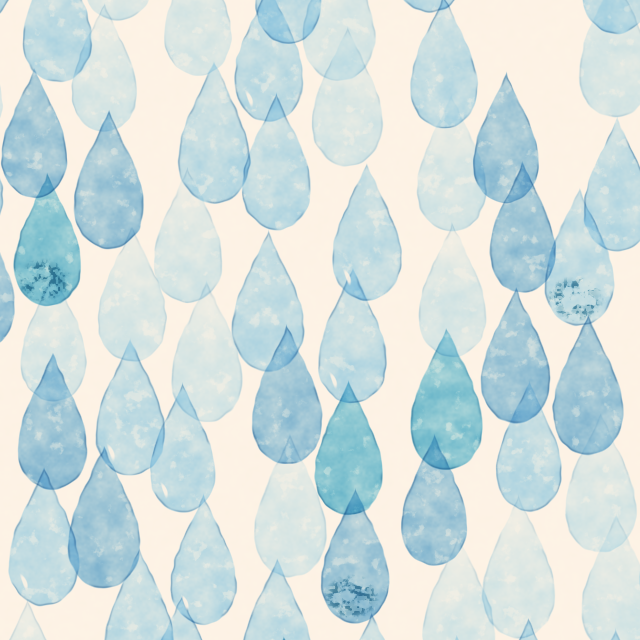
Reproduce this pattern procedurally as a Shadertoy shader.

```glsl
const vec3 PAPER = vec3(0.992, 0.950, 0.897);
const vec2 CELL = vec2(0.125, 0.17);

// Pigments as light transmitted through one wash
const vec3 MIST = vec3(0.86, 0.95, 0.995);
const vec3 SKY = vec3(0.76, 0.905, 0.985);
const vec3 SLATE = vec3(0.62, 0.81, 0.93);
const vec3 TEAL = vec3(0.53, 0.81, 0.91);
const vec3 RIM = vec3(0.70, 0.77, 0.84);
const vec3 CRUST = vec3(0.50, 0.70, 0.78);

float hash(vec2 p) {
    vec3 q = fract(vec3(p.xyx) * 0.1031);
    q += dot(q, q.yzx + 33.33);
    return fract((q.x + q.y) * q.z);
}

float noise(vec2 p) {
    vec2 i = floor(p), f = fract(p);
    f = f * f * (3.0 - 2.0 * f);
    return mix(mix(hash(i), hash(i + vec2(1, 0)), f.x),
               mix(hash(i + vec2(0, 1)), hash(i + vec2(1, 1)), f.x), f.y);
}

float fbm(vec2 p) {
    float sum = 0.0, amp = 0.5;
    for (int i = 0; i < 4; i++) {
        sum += amp * noise(p);
        p = mat2(1.6, 1.2, -1.2, 1.6) * p + 7.3;
        amp *= 0.5;
    }
    return sum / 0.9375;
}

// Approximate distance to a drop whose widest line is y = 0
float dropDistance(vec2 p, float halfWidth, float rise, float sag) {
    if (p.y < 0.0) {
        vec2 r = vec2(halfWidth, sag);
        float k = max(length(p / r), 0.01);
        return k * (k - 1.0) / max(length(p / (r * r)), 1e-4);
    }
    float u = p.y / rise, a = 3.14159 * min(u, 1.0);
    float width = halfWidth * (0.6 * (1.0 - u * u) + 0.2 + 0.2 * cos(a));
    float slope = halfWidth / rise * (1.2 * u + 0.628 * sin(a));
    return (abs(p.x) - width) / sqrt(1.0 + slope * slope);
}

vec3 pickPigment(float h) {
    return h < 0.28 ? MIST : h < 0.63 ? SKY : h < 0.89 ? SLATE : TEAL;
}

// Mottled wash strength; pale drops dissolve toward the tip
float washDensity(vec2 p, vec2 seed, float fade) {
    float cloud = fbm(p * 42.0 + seed);
    float grain = noise(p * 230.0 + seed);
    float density = 0.5 + 0.95 * cloud + 0.14 * (grain - 0.5);
    density *= 1.0 - 0.45 * smoothstep(0.60, 0.78, fbm(p * 65.0 + seed.yx));
    density *= mix(1.06, 0.9, smoothstep(-0.05, 0.12, p.y));
    return density * (1.0 - fade * smoothstep(0.03, 0.15, p.y));
}

// Dried speckles gathered low in the drop
float crustAmount(vec2 p, vec2 seed) {
    float area = length((p - vec2(-0.006, -0.022)) / vec2(0.042, 0.034));
    float patches = smoothstep(0.42, 0.62, fbm(p * 85.0 + seed));
    float specks = smoothstep(0.42, 0.68, noise(p * 260.0 + seed));
    return patches * (0.35 + specks) * (1.0 - smoothstep(0.65, 1.1, area));
}

// Small slanted glint on the lower left
float glintMask(vec2 p, float soft) {
    p -= vec2(-0.029, -0.027);
    p.x += 0.35 * p.y + 12.0 * p.y * p.y;
    float d = (length(p / vec2(0.0034, 0.0105)) - 1.0) * 0.0034;
    return 1.0 - smoothstep(-soft, soft, d);
}

vec3 paintDrop(vec3 under, vec2 p, vec2 id, float soft) {
    vec2 seed = 40.0 * vec2(hash(id + 11.7), hash(id + 23.1));
    vec3 pigment = pickPigment(hash(id + 5.3));
    bool pale = pigment == MIST;
    p /= mix(0.95, 1.06, hash(id + 9.4));

    vec2 wobble = vec2(noise(p * 75.0 + seed), noise(p * 75.0 + seed + 19.0)) - 0.5;
    float d = dropDistance(p + 0.0026 * wobble, 0.0535, 0.148, 0.063);
    if (d > 0.01) return under;

    float inside = 1.0 - smoothstep(-soft, soft, d);
    float rim = exp(-pow((d + 0.0014) / 0.0016, 2.0));
    rim *= (pale ? 0.25 : 0.8) * smoothstep(0.2, 0.75, noise(p * 48.0 + seed));
    float density = washDensity(p, seed, pale ? 0.65 : 0.12);
    density += 0.2 * exp(d / 0.005);

    vec3 wash = pow(pigment, vec3(density)) * pow(RIM, vec3(rim));
    float kind = hash(id + 31.9);
    if (!pale && kind < 0.17) wash *= pow(CRUST, vec3(crustAmount(p, seed)));
    vec3 color = under * mix(vec3(1.0), wash, inside);
    if (pigment == SKY && kind > 0.5) color = mix(color, PAPER, 0.9 * glintMask(p, soft));
    return color;
}

void mainImage(out vec4 fragColor, in vec2 fragCoord) {
    vec2 uv = fragCoord / iResolution.y;
    float soft = max(0.0011, 0.9 / iResolution.y);
    vec3 color = PAPER + 0.008 * (fbm(uv * 90.0) - 0.5);

    // Staggered columns of jittered, overlapping washes
    float column = floor(uv.x / CELL.x);
    for (int i = -1; i <= 1; i++) {
        float c = column + float(i);
        float shift = CELL.y * (0.5 * mod(c, 2.0) + 0.3 * hash(vec2(c, 3.0)));
        float row = floor((uv.y - shift) / CELL.y);
        for (int j = -1; j <= 1; j++) {
            vec2 id = vec2(c, row + float(j)) + 50.0;
            if (hash(id + 71.0) < 0.04) continue;
            vec2 jitter = vec2(hash(id), hash(id + 17.0)) - 0.5;
            vec2 center = (id - 49.5) * CELL + vec2(0.0, shift - 0.025);
            center += jitter * vec2(0.068, 0.062);
            color = paintDrop(color, uv - center, id, soft);
        }
    }
    fragColor = vec4(color, 1.0);
}
```
